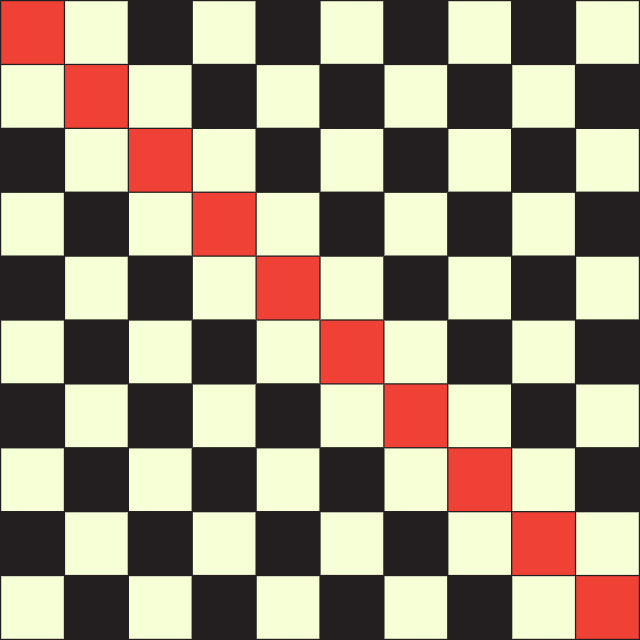
Reproduce this pattern procedurally as a Shadertoy shader.

```glsl
// A ten by ten checkerboard of cream and near-black squares, crossed by a red
// diagonal from the top left to the bottom right. Cells come from floor(), and
// thin dark grid lines are box filtered from the distance to the nearest line.

#define CELLS 10.0
#define MARGIN 0.0009
#define LINE_WIDTH 0.0020
#define CREAM vec3(0.970, 1.000, 0.843)
#define INK vec3(0.137, 0.122, 0.125)
#define RED vec3(0.941, 0.255, 0.212)

// Share of a pixel covered by a line whose centre lies at the given distance.
vec2 lineCoverage(vec2 dist, float pixel) {
    vec2 upper = min(dist + 0.5 * pixel, 0.5 * LINE_WIDTH);
    vec2 lower = max(dist - 0.5 * pixel, -0.5 * LINE_WIDTH);
    return clamp((upper - lower) / pixel, 0.0, 1.0);
}

// Column counts from the left, row from the top.
vec3 cellColor(vec2 cell) {
    if (cell.x == cell.y) return RED;
    return mod(cell.x + cell.y, 2.0) < 0.5 ? INK : CREAM;
}

void mainImage(out vec4 fragColor, in vec2 fragCoord) {
    // Centred square canvas with y pointing down
    float pixel = 1.0 / min(iResolution.x, iResolution.y);
    vec2 p = (fragCoord - 0.5 * iResolution.xy) * pixel;
    vec2 uv = vec2(0.5 + p.x, 0.5 - p.y);

    // Checkered cells
    float pitch = (1.0 - 2.0 * MARGIN) / CELLS;
    vec2 grid = (uv - MARGIN) / pitch;
    vec3 color = cellColor(clamp(floor(grid), 0.0, CELLS - 1.0));

    // Grid lines, including the outer border
    vec2 nearest = clamp(floor(grid + 0.5), 0.0, CELLS);
    vec2 coverage = lineCoverage(abs(grid - nearest) * pitch, pixel);
    color = mix(color, INK, max(coverage.x, coverage.y));

    fragColor = vec4(color, 1.0);
}
```
